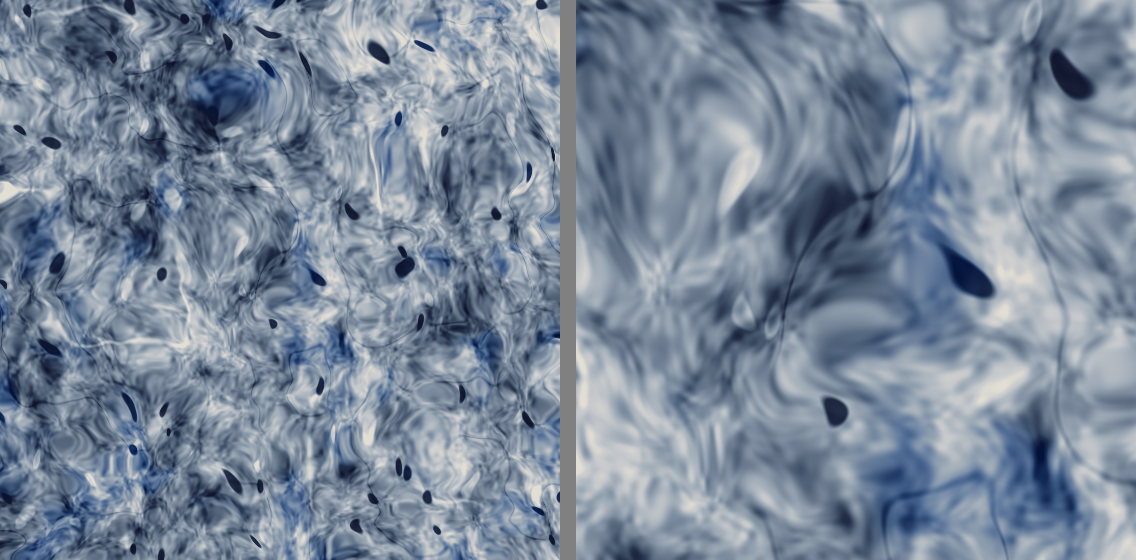
Left: the whole. Right: its middle third, enlarged.
Reproduce this texture procedurally as a three.js fragment shader.

```glsl
// Thick mottled paint in slate blue, cream and navy, built from warped noise.
// Layers of noise set a tone, pale ridges and dark flecks push it to extremes,
// and a colour ramp turns the tone into paint.
varying vec2 vUv;

const vec3 INK = vec3(0.06, 0.08, 0.17);
const vec3 NAVY = vec3(0.13, 0.17, 0.27);
const vec3 DEEP_BLUE = vec3(0.27, 0.34, 0.43);
const vec3 SLATE = vec3(0.39, 0.45, 0.53);
const vec3 STEEL = vec3(0.49, 0.55, 0.62);
const vec3 MIST = vec3(0.61, 0.66, 0.71);
const vec3 PALE = vec3(0.78, 0.79, 0.80);
const vec3 CREAM = vec3(0.89, 0.87, 0.83);

float hash(vec2 p) {
  return fract(sin(dot(p, vec2(127.1, 311.7))) * 43758.5);
}

vec2 rotate(vec2 p, float angle) {
  float c = cos(angle);
  float s = sin(angle);
  return vec2(c * p.x - s * p.y, s * p.x + c * p.y);
}

// Smooth value noise, scaled to a spread of about one around zero
float noise(vec2 p) {
  vec2 cell = floor(p);
  vec2 f = fract(p);
  f = f * f * (3.0 - 2.0 * f);
  float low = mix(hash(cell), hash(cell + vec2(1.0, 0.0)), f.x);
  float high = mix(hash(cell + vec2(0.0, 1.0)), hash(cell + vec2(1.0)), f.x);
  return (mix(low, high, f.y) - 0.5) * 4.6;
}

vec2 warp(vec2 p, float scale, float amount) {
  return p + amount * vec2(noise(p * scale + 7.3), noise(p * scale + 31.9));
}

// Octaves turned against each other to hide the lattice
float mottle(vec2 p) {
  float sum = 0.0;
  float weight = 0.56;
  for (int i = 0; i < 4; i++) {
    sum += weight * noise(p);
    p = rotate(p, 0.6) * 1.9 + 13.7;
    weight *= 0.82;
  }
  return sum;
}

// Thin winding lines along the zero level of a noise
float ridges(vec2 p, float width) {
  return 1.0 - smoothstep(0.0, width, abs(noise(p)));
}

// Scattered tilted ellipses, one at most in each cell
float flecks(vec2 p, float cells, float share, float seed) {
  vec2 grid = p * cells;
  vec2 home = floor(grid);
  float cover = 0.0;
  for (int y = -1; y <= 1; y++) {
    for (int x = -1; x <= 1; x++) {
      vec2 id = home + vec2(float(x), float(y));
      vec2 key = id + seed;
      vec2 center = id + vec2(hash(key + 3.1), hash(key + 8.7));
      float tilt = mix(-1.0, 0.5, hash(key + 17.3));
      vec2 radii = vec2(0.13, 0.27) * mix(0.6, 1.25, hash(key + 23.9));
      float d = length(rotate(grid - center, tilt) / radii);
      float present = step(hash(key + 41.2), share);
      cover = max(cover, present * (1.0 - smoothstep(0.7, 1.15, d)));
    }
  }
  return cover;
}

vec3 paint(float tone) {
  vec3 color = mix(INK, NAVY, smoothstep(-2.7, -1.9, tone));
  color = mix(color, DEEP_BLUE, clamp((tone + 1.9) / 0.77, 0.0, 1.0));
  color = mix(color, SLATE, clamp((tone + 1.13) / 0.61, 0.0, 1.0));
  color = mix(color, STEEL, clamp((tone + 0.52) / 0.58, 0.0, 1.0));
  color = mix(color, MIST, clamp((tone - 0.06) / 0.66, 0.0, 1.0));
  color = mix(color, PALE, clamp((tone - 0.72) / 0.83, 0.0, 1.0));
  return mix(color, CREAM, smoothstep(1.55, 2.4, tone));
}

void main() {
  // Curling strokes, longer upright than across
  vec2 p = warp(warp(vUv, 8.0, 0.012), 30.0, 0.005);
  vec2 stroke = rotate(p, -0.2) * vec2(1.0, 0.65);

  // Broad drift: darker on the left, lighter on the right
  float patches = noise(vUv * 4.0 + 2.6);
  float tone = 0.28 * patches + 0.7 * (vUv.x - 0.5);
  tone += 0.82 * mottle(stroke * 24.0);

  // Raised grain lit from the upper left
  vec2 lightStep = vec2(-0.0025, 0.003);
  tone += 0.22 * (noise(p * 95.0) - noise((p + lightStep) * 95.0));
  tone += 0.15 * noise(p * 170.0);

  // Pale paint: winding ridges and short dabs
  float ridgeArea = smoothstep(-0.1, 1.0, noise(vUv * 7.0 + 53.0));
  tone += 1.3 * ridgeArea * ridges(stroke * 11.0 + 5.0, 0.22);
  tone += 1.3 * flecks(p, 13.0, 0.2, 60.0);

  // Dark paint: thin creases and solid flecks
  tone -= 0.7 * ridges(stroke * 15.0 + 80.0, 0.16);
  tone = mix(tone, -2.5 + 0.25 * tone, 0.95 * flecks(p, 15.0, 0.26, 5.0));

  // Blue glaze in patches, strongest in the middle darks
  float glaze = smoothstep(0.0, 1.6, noise(p * 13.0 + 19.0));
  glaze *= 1.0 - smoothstep(-0.8, 0.9, tone);
  vec3 color = paint(tone) + glaze * vec3(-0.06, -0.01, 0.07);
  gl_FragColor = vec4(clamp(color, 0.0, 1.0), 1.0);
}
```
